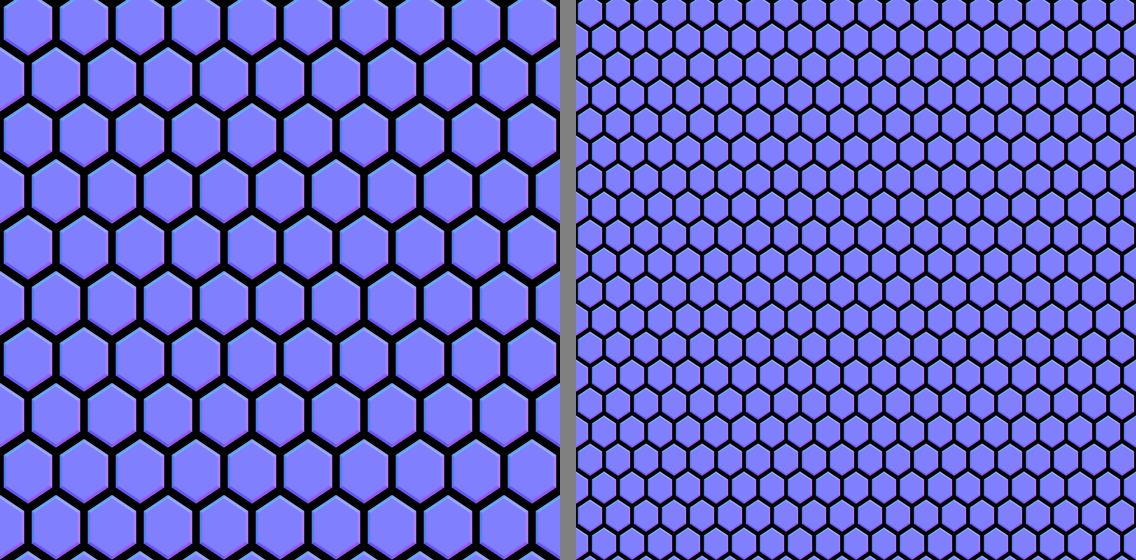
Left, the tile; right, the same tile 2 across and 2 down.
Give the GLSL for this texture map, as a Shadertoy shader.

```glsl
// Tangent-space normal map of raised hexagonal tiles with narrow bevelled rims,
// separated by black gaps. Two interleaved rectangular lattices form the honeycomb;
// a hexagonal distance selects gap, bevel or flat face. Whole repeats make it tile.

const float COLUMNS     = 10.0;   // tiles across
const float ROWS        = 10.0;   // rows down, even so the stagger wraps
const float ROW_SHIFT   = 0.584;  // height of the lowest row's centre, in cells
const float TILE_RADIUS = 0.434;  // centre to outer edge, in cells
const float FACE_RADIUS = 0.388;  // centre to inner edge of the bevel
const float BEVEL_TILT  = 0.38;   // sideways length of the bevel normal
const float SIN_60      = 0.8660254;
const vec3  GAP_COLOR   = vec3(0.0);

// Distance to the vertical sides (x) and to the slanted sides (y).
// Rows are one cell apart, so the regular hexagon is stretched vertically.
vec2 sideDistances(vec2 p) {
    p = abs(p);
    return vec2(p.x, 0.5 * p.x + 0.75 * p.y);
}

float hexDistance(vec2 p) {
    vec2 sides = sideDistances(p);
    return max(sides.x, sides.y);
}

// Offset from the nearest centre of a lattice with period (1, 2).
vec2 latticeOffset(vec2 p) {
    const vec2 period = vec2(1.0, 2.0);
    return mod(p + 0.5 * period, period) - 0.5 * period;
}

// Offset from the centre of the closest tile in the staggered rows.
vec2 tileOffset(vec2 p) {
    vec2 evenRow = latticeOffset(p);
    vec2 oddRow = latticeOffset(p - vec2(0.5, 1.0));
    return hexDistance(evenRow) < hexDistance(oddRow) ? evenRow : oddRow;
}

// Outward direction of the bevel facet, blended over one pixel at the corners.
vec2 facetDirection(vec2 p, float pixel) {
    vec2 sides = sideDistances(p);
    vec2 facing = clamp(p / pixel, -1.0, 1.0);
    float slanted = smoothstep(-0.5 * pixel, 0.5 * pixel, sides.y - sides.x);
    return facing * mix(vec2(1.0, 0.0), vec2(0.5, SIN_60), slanted);
}

// Coverage of a hexagon with smoothed edges.
float hexMask(float dist, float radius, float pixel) {
    return 1.0 - smoothstep(-0.6 * pixel, 0.6 * pixel, dist - radius);
}

void mainImage(out vec4 fragColor, in vec2 fragCoord) {
    vec2 cells = vec2(COLUMNS, ROWS);
    vec2 position = fragCoord / iResolution.xy * cells - vec2(0.0, ROW_SHIFT);
    float pixel = max(COLUMNS / iResolution.x, ROWS / iResolution.y);

    vec2 local = tileOffset(position);
    float dist = hexDistance(local);

    // Flat face inside, tilted facets around it
    float face = hexMask(dist, FACE_RADIUS, pixel);
    vec2 tilt = BEVEL_TILT * facetDirection(local, pixel) * (1.0 - face);
    vec3 normal = vec3(tilt, sqrt(1.0 - dot(tilt, tilt)));

    // Encode the normal as colour and cut out the gaps
    vec3 color = mix(GAP_COLOR, 0.5 + 0.5 * normal, hexMask(dist, TILE_RADIUS, pixel));
    fragColor = vec4(color, 1.0);
}
```
